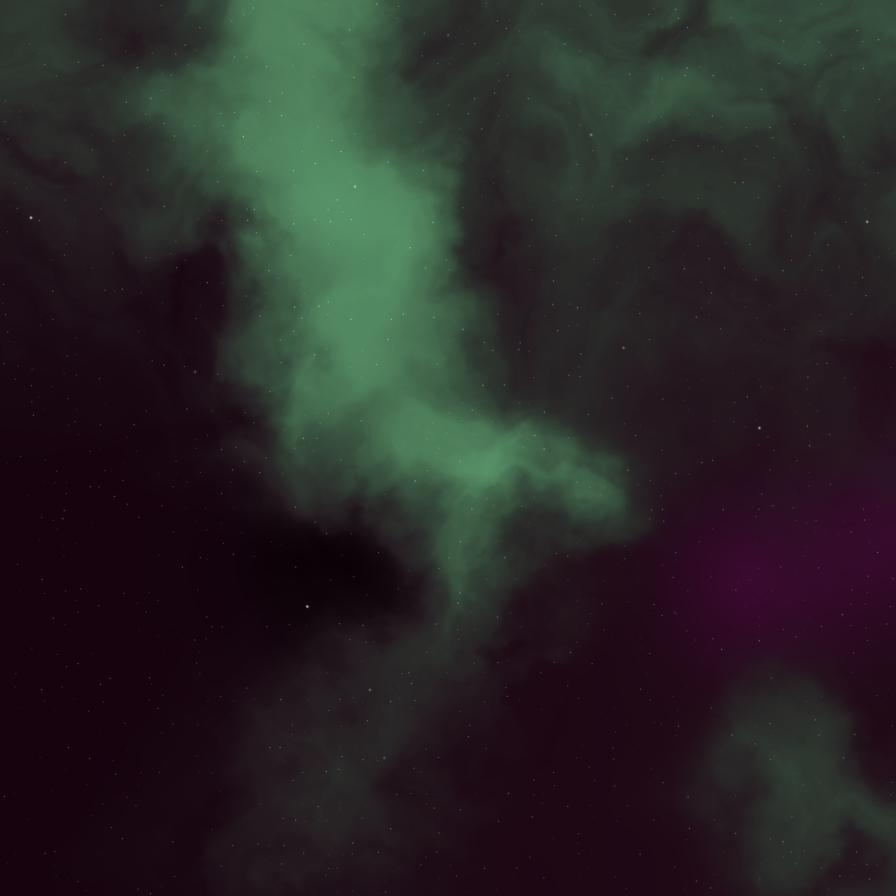
Reproduce this background procedurally as a Shadertoy shader.

```glsl
// A green nebula column drifting through dark plum space with faint stars.

// Cloud ridges: segment start and end, then (width, opacity)
const int RIDGES = 10;
const vec4 RIDGE_LINE[RIDGES] = vec4[RIDGES](
    vec4(0.30, 1.03, 0.37, 0.78), vec4(0.38, 0.78, 0.41, 0.60),
    vec4(0.18, 0.87, 0.34, 0.75), vec4(0.35, 0.50, 0.60, 0.48),
    vec4(0.42, 0.58, 0.54, 0.48), vec4(0.54, 0.46, 0.53, 0.32),
    vec4(0.47, 0.26, 0.33, 0.04), vec4(0.58, 1.02, 0.98, 1.00),
    vec4(0.78, 0.87, 0.66, 0.70), vec4(1.01, 0.01, 0.91, 0.14));
const vec2 RIDGE_SHAPE[RIDGES] = vec2[RIDGES](
    vec2(0.145, 0.86), vec2(0.105, 0.82), vec2(0.075, 0.42), vec2(0.065, 0.50),
    vec2(0.080, 0.60), vec2(0.080, 0.48), vec2(0.120, 0.20), vec2(0.150, 0.28),
    vec2(0.110, 0.16), vec2(0.090, 0.40));

// Dark pockets: centre, radius, depth
const int VOIDS = 9;
const vec4 VOID_SPOT[VOIDS] = vec4[VOIDS](
    vec4(0.40, 0.38, 0.085, 0.95), vec4(0.31, 0.35, 0.080, 0.90),
    vec4(0.13, 0.97, 0.065, 0.55), vec4(0.20, 0.68, 0.085, 0.75),
    vec4(0.56, 0.70, 0.055, 0.55), vec4(0.27, 0.56, 0.045, 0.70),
    vec4(0.51, 0.95, 0.045, 0.35), vec4(0.76, 0.82, 0.045, 0.35),
    vec4(0.94, 0.04, 0.030, 0.60));

// Colours from thin haze to the bright core
const int SHADES = 5;
const vec3 SHADE[SHADES] = vec3[SHADES](
    vec3(0.150, 0.125, 0.138), vec3(0.175, 0.205, 0.180), vec3(0.215, 0.310, 0.240),
    vec3(0.270, 0.425, 0.310), vec3(0.345, 0.580, 0.410));
const vec3 SPACE_LEFT = vec3(0.085, 0.010, 0.055);
const vec3 SPACE_RIGHT = vec3(0.125, 0.035, 0.085);
const vec3 MAGENTA = vec3(0.090, 0.000, 0.085);
const vec3 STAR_TINT = vec3(0.75, 0.82, 0.76);

const float HAZE = 0.28;     // haze over the upper half
const float WARP = 0.17;     // bending of the cloud outlines
const float EROSION = 2.8;   // raggedness of the half-dense edges

float hash(vec2 p) {
    vec3 q = fract(p.xyx * 0.1031);
    q += dot(q, q.yzx + 33.33);
    return fract((q.x + q.y) * q.z);
}

float noise(vec2 p) {
    vec2 cell = floor(p), f = fract(p);
    f = f * f * (3.0 - 2.0 * f);
    return mix(mix(hash(cell), hash(cell + vec2(1, 0)), f.x),
               mix(hash(cell + vec2(0, 1)), hash(cell + vec2(1, 1)), f.x), f.y);
}

float fbm(vec2 p) {
    float sum = 0.0, amplitude = 0.5;
    for (int i = 0; i < 6; i++) {
        sum += amplitude * noise(p);
        p = mat2(1.6, 1.2, -1.2, 1.6) * p + 17.3;
        amplitude *= 0.5;
    }
    return sum;
}

float segmentDistance(vec2 p, vec2 a, vec2 b) {
    vec2 pa = p - a, ba = b - a;
    return length(pa - ba * clamp(dot(pa, ba) / dot(ba, ba), 0.0, 1.0));
}

float glow(float dist, float radius) {
    return exp(-dist * dist / (radius * radius));
}

float cloudDensity(vec2 p) {
    vec2 bend = vec2(fbm(p * 7.0 + 40.0), fbm(p * 7.0 + 75.0)) - 0.5;
    vec2 q = p + WARP * bend;

    // Layer haze and ridges by their remaining transparency
    float clear = 1.0 - HAZE * smoothstep(0.45, 0.95, q.y + 0.15 * q.x);
    for (int i = 0; i < RIDGES; i++) {
        float dist = segmentDistance(q, RIDGE_LINE[i].xy, RIDGE_LINE[i].zw);
        clear *= 1.0 - RIDGE_SHAPE[i].y * glow(dist, RIDGE_SHAPE[i].x);
    }
    float density = 1.0 - clear;
    for (int i = 0; i < VOIDS; i++)
        density *= 1.0 - VOID_SPOT[i].w * glow(length(q - VOID_SPOT[i].xy), VOID_SPOT[i].z);

    float billow = fbm(p * 9.0 + 2.5 * bend + 11.0) - 0.5;
    return clamp(density + EROSION * billow * density * (1.0 - density), 0.0, 1.0);
}

// One star at most per cell; chance and radius set the layer's character
float starLayer(vec2 p, float cells, float chance, float radius, float pixel) {
    vec2 cell = floor(p * cells);
    vec2 centre = 0.2 + 0.6 * vec2(hash(cell + 5.0), hash(cell + 91.0));
    float dist = length(fract(p * cells) - centre) / cells;
    float size = max(radius, 0.6 * pixel);
    float power = hash(cell + 37.0);
    return step(hash(cell + 63.0), chance) * power * power * glow(dist, size);
}

void mainImage(out vec4 fragColor, in vec2 fragCoord) {
    float side = min(iResolution.x, iResolution.y);
    vec2 p = (fragCoord - 0.5 * iResolution.xy) / side + 0.5;

    // Deep space, with a magenta band at the right and a black pocket
    vec3 color = mix(SPACE_LEFT, SPACE_RIGHT, smoothstep(0.15, 0.85, p.x));
    float band = segmentDistance(p, vec2(1.05, 0.42), vec2(0.85, 0.35));
    color += MAGENTA * glow(band, 0.10) * (0.5 + 0.8 * fbm(p * 5.0));
    color *= 1.0 - 0.6 * glow(length(p - vec2(0.37, 0.37)), 0.11);

    // Tint by cloud density
    float density = cloudDensity(p) * float(SHADES);
    for (int i = 0; i < SHADES; i++)
        color = mix(color, SHADE[i], clamp(density - float(i), 0.0, 1.0));

    // Fine dust of stars and a few brighter ones
    float stars = 0.35 * starLayer(p, 75.0, 0.35, 0.0008, 1.0 / side);
    stars += starLayer(p, 11.0, 0.16, 0.0014, 1.0 / side);
    fragColor = vec4(color + STAR_TINT * stars, 1.0);
}
```
